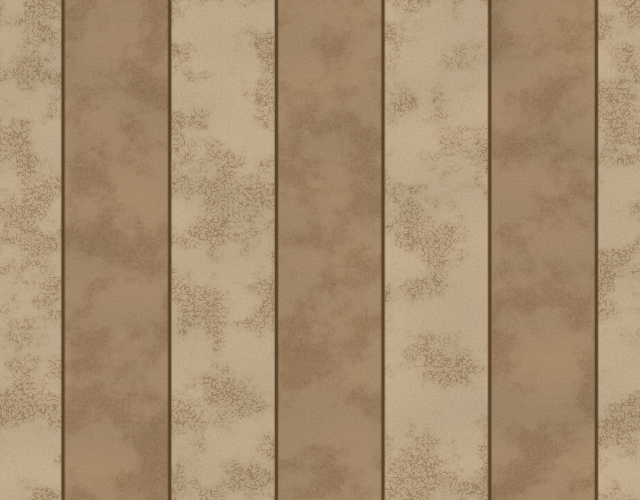
This pattern is drawn by a Shadertoy shader. Its source:

```glsl
// Broad tan and brown vertical stripes with dark pinstripes and a worn, crackled plaster finish.

const float PAIRS = 3.0;            // light + dark stripe pairs across
const float FIRST_LINE = 0.0985;    // left edge of the first dark stripe
const float LINE_HALF = 0.0021;     // half width of a pinstripe, in canvas widths

const vec3 SAND       = vec3(0.745, 0.660, 0.545);
const vec3 SAND_WORN  = vec3(0.685, 0.595, 0.475);
const vec3 SAND_CRACK = vec3(0.585, 0.485, 0.355);
const vec3 CLAY       = vec3(0.635, 0.530, 0.410);
const vec3 CLAY_WORN  = vec3(0.575, 0.465, 0.345);
const vec3 CLAY_CRACK = vec3(0.515, 0.410, 0.295);
const vec3 PINSTRIPE  = vec3(0.335, 0.250, 0.155);

float hash(vec2 cell, float seed) {
    uvec3 q = uvec3(cell, seed) * uvec3(1597334673u, 3812015801u, 2798796415u);
    uint h = q.x ^ q.y ^ q.z;
    h = (h ^ (h >> 16)) * 2146121005u;
    h = (h ^ (h >> 15)) * 2221713035u;
    return float((h ^ (h >> 16)) >> 8) / 16777216.0;
}

// Slope of a random unit gradient at a lattice corner, wrapped to the grid
float corner(vec2 cell, vec2 offset, vec2 grid, float seed) {
    float angle = 6.28319 * hash(mod(cell, grid), seed);
    return dot(vec2(cos(angle), sin(angle)), offset);
}

// Gradient noise that tiles over the canvas; grid holds whole cell counts
float noise(vec2 uv, vec2 grid, float seed) {
    vec2 p = uv * grid, i = floor(p), f = p - i;
    vec2 w = f * f * f * (f * (f * 6.0 - 15.0) + 10.0);
    vec2 e = vec2(1.0, 0.0);
    float low  = mix(corner(i, f, grid, seed), corner(i + e.xy, f - e.xy, grid, seed), w.x);
    float high = mix(corner(i + e.yx, f - e.yx, grid, seed), corner(i + e.xx, f - e.xx, grid, seed), w.x);
    return mix(low, high, w.y);
}

float fbm(vec2 uv, vec2 grid, float seed) {
    float sum = 0.0, amp = 1.0;
    for (int k = 0; k < 5; k++) {
        sum += amp * noise(uv, grid, seed + float(k));
        grid *= 2.0;
        amp *= 0.62;
    }
    return sum;
}

// Thin wriggling veins along the zero contour of fine noise
float veins(vec2 uv, float seed) {
    float n = noise(uv, vec2(115.0, 90.0), seed) + 0.6 * noise(uv, vec2(205.0, 160.0), seed + 1.0);
    return 1.0 - smoothstep(0.04, 0.19, abs(n));
}

// Stripe finish: base tone, patchy wear and veins gathered inside the patches
vec3 plaster(vec2 uv, vec3 base, vec3 worn, vec3 crack, float wear, float veinAmount, float seed) {
    float patches = fbm(uv, vec2(10.0, 9.0), seed);
    float cover = smoothstep(-0.30, 0.55, patches);
    float crackle = veins(uv, seed + 10.0) * smoothstep(-0.12, 0.32, patches);
    vec3 tone = mix(base, worn, wear * cover);
    return mix(tone, crack, veinAmount * crackle);
}

void mainImage(out vec4 fragColor, in vec2 fragCoord) {
    vec2 uv = fragCoord / iResolution.xy;
    float px = 1.0 / iResolution.x;

    // Position within a stripe pair, and distance to the nearest boundary
    float phase = fract((uv.x - FIRST_LINE) * PAIRS);
    float edge = abs(fract(phase * 2.0 + 0.5) - 0.5) / (2.0 * PAIRS);

    vec3 light = plaster(uv, SAND, SAND_WORN, SAND_CRACK, 0.75, 0.78, 11.0);
    vec3 dark = plaster(uv, CLAY, CLAY_WORN, CLAY_CRACK, 0.80, 0.36, 41.0);
    vec3 color = phase < 0.5 ? dark : light;

    // Broad cloudy shading, wider than tall, and fine grain
    color *= 1.0 + 0.055 * noise(uv, vec2(6.0, 9.0), 71.0);
    color *= 1.0 + 0.050 * noise(uv, vec2(256.0, 200.0), 73.0);

    // Pinstripe with a soft shaded rim
    float rim = 1.0 - smoothstep(LINE_HALF, LINE_HALF * 2.4, edge);
    float line = 1.0 - smoothstep(LINE_HALF - 0.6 * px, LINE_HALF + 0.6 * px, edge);
    color = mix(color, PINSTRIPE, 0.40 * rim);
    color = mix(color, PINSTRIPE, 0.92 * line);

    fragColor = vec4(color, 1.0);
}
```
